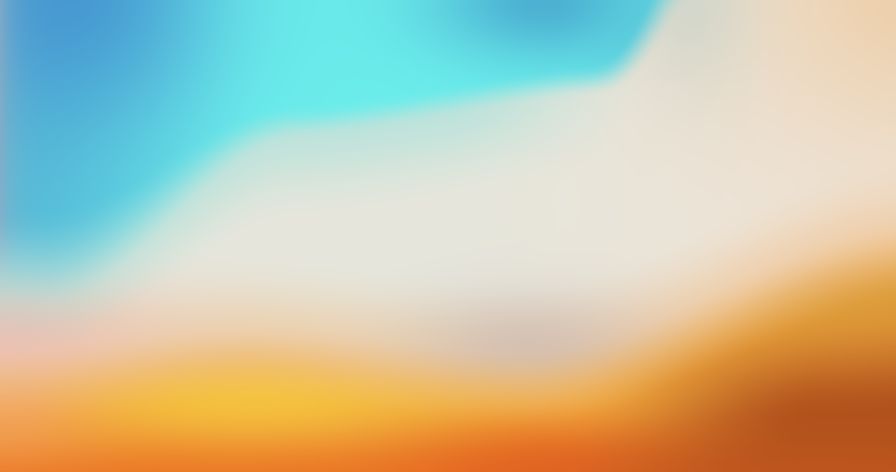
Reproduce this background procedurally as a WebGL 2 fragment shader.

```glsl
#version 300 es
precision highp float;

uniform vec2 u_resolution;
out vec4 fragColor;

// Soft elliptical glow, 1 at its centre
float glow(vec2 p, vec2 centre, vec2 radius) {
    vec2 d = (p - centre) / radius;
    return exp(-dot(d, d));
}

// Height of the lower rim of the blue field
float blueRim(float x) {
    float corner = smoothstep(0.64, 0.78, x);
    return 0.45 + 0.29 * smoothstep(0.05, 0.33, x)
         + 0.09 * smoothstep(0.30, 0.70, x) + 0.25 * corner * corner;
}

// Height where the orange ground fades into the haze
float groundRim(float x) {
    float hump = (x - 0.28) / 0.17;
    return 0.175 + 0.05 * exp(-hump * hump) + 0.27 * smoothstep(0.58, 1.04, x);
}

// Pale haze, warmer to the right and towards the ground
vec3 haze(vec2 p, float aboveGround) {
    vec3 c = mix(vec3(0.90, 0.90, 0.86), vec3(0.93, 0.89, 0.84), smoothstep(0.45, 0.95, p.x));
    c = mix(c, vec3(0.93, 0.79, 0.62), 0.8 * glow(p, vec2(1.05, 1.05), vec2(0.22, 0.35)));
    c = mix(c, vec3(0.80, 0.83, 0.79), 0.75 * glow(p, vec2(0.77, 1.0), vec2(0.07, 0.20)));
    c = mix(c, vec3(0.94, 0.76, 0.56), 0.85 * (1.0 - smoothstep(-0.02, 0.24, aboveGround)));
    c = mix(c, vec3(0.93, 0.73, 0.69), 0.8 * glow(p, vec2(0.0, 0.30), vec2(0.15, 0.13)));
    return mix(c, vec3(0.78, 0.71, 0.69), 0.6 * glow(p, vec2(0.59, 0.27), vec2(0.13, 0.11)));
}

// Orange ground with a yellow crest and a brown right side
vec3 ground(vec2 p) {
    vec3 c = mix(vec3(0.92, 0.46, 0.14), vec3(0.94, 0.66, 0.24), smoothstep(-0.03, 0.17, p.y));
    c = mix(c, vec3(0.96, 0.77, 0.24), 0.9 * glow(p, vec2(0.29, 0.16), vec2(0.22, 0.09)));
    c = mix(c, vec3(0.95, 0.63, 0.39), 0.7 * glow(p, vec2(0.0, 0.14), vec2(0.10, 0.12)));
    c = mix(c, vec3(0.89, 0.39, 0.13), 0.85 * glow(p, vec2(0.61, 0.0), vec2(0.16, 0.09)));
    c = mix(c, vec3(0.85, 0.60, 0.22), 0.8 * glow(p, vec2(1.0, 0.38), vec2(0.28, 0.12)));
    float brown = smoothstep(0.64, 0.92, p.x + 0.15 * (0.2 - p.y))
                * (1.0 - smoothstep(0.10, 0.36, p.y - 0.10 * (p.x - 0.8)));
    c = mix(c, vec3(0.69, 0.32, 0.11), brown);
    return mix(c, vec3(0.77, 0.34, 0.12), 0.7 * glow(p, vec2(0.92, -0.02), vec2(0.25, 0.09)));
}

// Cyan field with deeper blue pools
vec3 blueField(vec2 p) {
    vec3 c = mix(vec3(0.34, 0.75, 0.85), vec3(0.42, 0.93, 0.92), smoothstep(0.02, 0.30, p.x));
    c = mix(c, vec3(0.27, 0.59, 0.82), 0.95 * glow(p, vec2(0.07, 1.02), vec2(0.16, 0.28)));
    c = mix(c, vec3(0.29, 0.68, 0.82), 0.95 * glow(p, vec2(0.61, 1.0), vec2(0.13, 0.13)));
    c = mix(c, vec3(0.35, 0.78, 0.85), 0.6 * glow(p, vec2(0.72, 0.92), vec2(0.06, 0.15)));
    return mix(c, vec3(0.55, 0.67, 0.77), 0.8 * exp(-p.x / 0.016));
}

void main() {
    vec2 p = gl_FragCoord.xy / u_resolution;

    // Haze and ground
    float aboveGround = p.y - groundRim(p.x);
    vec3 color = mix(ground(p), haze(p, aboveGround), smoothstep(-0.09, 0.09, aboveGround));

    // Faint cyan spill under the blue field
    float aboveBlue = p.y - blueRim(p.x);
    float spill = smoothstep(-0.22, 0.02, aboveBlue) * (1.0 - smoothstep(0.50, 0.74, p.x));
    color = mix(color, vec3(0.60, 0.88, 0.86), 0.6 * spill);

    // Blue field, its rim softer on the left
    float blur = mix(0.11, 0.035, smoothstep(0.05, 0.36, p.x));
    blur += 0.05 * smoothstep(0.66, 0.76, p.x);
    color = mix(color, blueField(p), smoothstep(-blur, blur, aboveBlue));

    fragColor = vec4(color, 1.0);
}
```
